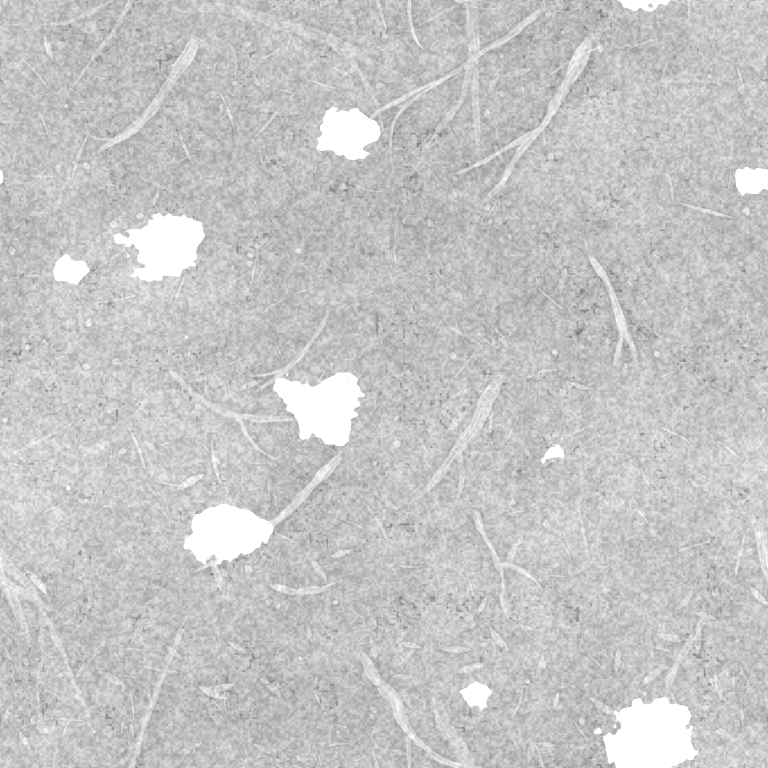
Give the GLSL for this texture map, as a Shadertoy shader.

```glsl
const float GROUND = 0.785;      // base grey of the soil
const float MOTTLE = 0.075;      // broad light and dark areas
const float GRAIN = 0.16;        // fine soil contrast
const float SPECK = 0.17;        // dark crumbs
const float ROOT_LIGHT = 0.15;
const float ROOT_SHADE = 0.075;
const float LITTER_LIGHT = 0.11;
const float LITTER_SHADE = 0.06;
const float PATCH_WHITE = 1.0;
const int ROOT_GRID = 4;         // roots per side
const int PATCH_GRID = 3;        // bare patches per side
const float TAU = 6.2831853;

float hash(vec2 p) {
    vec3 q = fract(p.xyx * vec3(0.1031, 0.1030, 0.0973));
    q += dot(q, q.yzx + 33.33);
    return fract((q.x + q.y) * q.z);
}

// Value noise that repeats after "period" cells
float noise(vec2 p, float period) {
    vec2 i = floor(p), f = fract(p);
    f = f * f * (3.0 - 2.0 * f);
    vec2 a = mod(i, period) + period, b = mod(i + 1.0, period) + period;
    return mix(mix(hash(a), hash(vec2(b.x, a.y)), f.x),
               mix(hash(vec2(a.x, b.y)), hash(b), f.x), f.y);
}

// Noise over the canvas, centred on zero
float field(vec2 uv, float cells) { return noise(uv * cells, cells) - 0.5; }

vec2 wrap(vec2 v) { return fract(v + 0.5) - 0.5; }

// Scattered lens shapes: x = body, y = shade around it; size is in cells
vec2 slivers(vec2 uv, float cells, vec2 size, float share, float lowBias) {
    vec2 p = uv * cells, cover = vec2(0.0);
    float blur = 0.8 * cells / iResolution.y;
    for (int y = -1; y <= 1; y++)
    for (int x = -1; x <= 1; x++) {
        vec2 cell = floor(p) + vec2(x, y);
        vec2 id = mod(cell, cells) + cells;
        float low = 1.0 - smoothstep(0.1, 0.42, id.y / cells - 1.0);
        if (hash(id + 3.7) > share * mix(1.0, low, lowBias)) continue;
        vec2 d = p - cell - vec2(hash(id), hash(id + 5.3));
        float angle = TAU * hash(id + 9.1);
        vec2 dir = vec2(cos(angle), sin(angle));
        d = vec2(dot(d, dir), dot(d, vec2(-dir.y, dir.x)));
        d.y += (hash(id + 6.4) - 0.5) * 0.5 * d.x * d.x;
        vec2 extent = size * mix(0.45, 1.0, hash(id + 7.9));
        float along = d.x / extent.x;
        float halfWidth = extent.y * max(0.0, 1.0 - along * along);
        float edge = max(abs(d.y) - halfWidth, abs(d.x) - extent.x);
        float tone = mix(0.3, 1.0, hash(id + 2.2));
        float body = 1.0 - smoothstep(-blur, blur, edge);
        float shade = 1.0 - smoothstep(0.0, size.y + 2.0 * blur, edge);
        cover = max(cover, tone * vec2(body, shade));
    }
    return cover;
}

// Forked, fibrous roots: x = lit fibres, y = shade, z = coverage
vec3 roots(vec2 uv) {
    vec3 cover = vec3(0.0);
    float blur = max(0.0012, 0.8 / iResolution.y);
    vec2 p = uv + 0.05 * vec2(field(uv, 6.0), field(uv, 7.0))
                + 0.012 * vec2(field(uv, 19.0), field(uv, 21.0));
    float rough = field(uv, 60.0);
    p += 0.002 * rough;
    for (int i = 0; i < ROOT_GRID * ROOT_GRID; i++) {
        float k = float(i);
        vec2 cell = vec2(i % ROOT_GRID, i / ROOT_GRID);
        vec2 origin = (cell + vec2(hash(vec2(k, 1.0)), hash(vec2(k, 2.0)))) / float(ROOT_GRID);
        float angle = -0.25 * TAU + 2.7 * (hash(vec2(k, 3.0)) - 0.5);
        float len = mix(0.14, 0.38, hash(vec2(k, 4.0)));
        float width = mix(0.0045, 0.009, hash(vec2(k, 5.0)));
        float bend = 0.05 * (hash(vec2(k, 6.0)) - 0.5);
        float strength = mix(0.4, 1.0, hash(vec2(k, 7.0)));
        for (int fork = 0; fork < 2; fork++) {
            vec2 dir = vec2(cos(angle), sin(angle)), side = vec2(-dir.y, dir.x);
            vec2 d = wrap(p - origin);
            float along = dot(d, dir) / len;
            float across = dot(d, side) + bend * sin(0.5 * TAU * along);
            float ends = smoothstep(0.0, 0.07, along) * (1.0 - smoothstep(0.8, 1.0, along));
            float halfWidth = width * mix(1.0, 0.4, along) * (0.4 + 0.6 * ends) * (1.0 + 0.7 * rough);
            float edge = abs(across) - halfWidth;
            float body = ends * strength * (1.0 - smoothstep(-blur, blur, edge));
            float fibre = noise(vec2(across * 650.0, along * len * 45.0 + 9.0 * k), 512.0);
            float shade = ends * strength * exp(-max(edge, 0.0) / 0.007);
            cover = max(cover, vec3(body * (0.1 + 1.1 * fibre), shade, body));
            // The second pass draws a thinner side branch
            origin += dir * len * 0.45 - side * bend * sin(0.225 * TAU);
            angle += hash(vec2(k, 8.0)) < 0.5 ? -0.55 : 0.55;
            len *= 0.5;
            width *= 0.6;
        }
    }
    return cover;
}

// Ragged bare patches
float patches(vec2 uv) {
    float cover = 0.0, blur = 0.8 / iResolution.y;
    float ragged = 0.045 * field(uv, 22.0) + 0.02 * field(uv, 58.0) + 0.012 * field(uv, 150.0);
    for (int i = 0; i < PATCH_GRID * PATCH_GRID; i++) {
        float k = float(i) + 40.0;
        vec2 cell = vec2(i % PATCH_GRID, i / PATCH_GRID);
        vec2 jitter = vec2(hash(vec2(k, 11.0)), hash(vec2(k, 12.0)));
        float radius = mix(0.014, 0.052, hash(vec2(k, 13.0)));
        vec2 d = wrap(uv - (cell + jitter) / float(PATCH_GRID)) * vec2(0.9, 1.1);
        float edge = length(d) - radius + ragged * sqrt(radius / 0.05);
        cover = max(cover, 1.0 - smoothstep(-blur, blur, edge));
    }
    return cover;
}

void mainImage(out vec4 fragColor, in vec2 fragCoord) {
    vec2 uv = fragCoord / iResolution.y;

    // Soil
    float broad = field(uv, 5.0) + 0.6 * field(uv, 13.0) + 0.5 * field(uv, 34.0);
    float grain = 0.35 * field(uv, 90.0) + 0.6 * field(uv, 190.0) + 0.9 * field(uv, 340.0);
    float crumbs = smoothstep(0.22, 0.45, field(uv, 230.0)) * smoothstep(-0.1, 0.35, field(uv, 28.0));
    float tone = GROUND + MOTTLE * broad + GRAIN * grain - SPECK * crumbs;

    // Litter from fine fibres to leaves and pebbles
    vec2 litter = 0.6 * slivers(uv, 85.0, vec2(0.8, 0.09), 0.75, 0.0);
    litter = max(litter, 0.8 * slivers(uv, 34.0, vec2(0.8, 0.06), 0.3, 0.3));
    litter = max(litter, slivers(uv, 15.0, vec2(0.6, 0.04), 0.22, 0.3));
    litter = max(litter, slivers(uv, 21.0, vec2(0.5, 0.11), 0.5, 0.93));
    litter = max(litter, slivers(uv, 42.0, vec2(0.28, 0.2), 0.13, 0.0));
    tone += LITTER_LIGHT * litter.x - LITTER_SHADE * (litter.y - litter.x);

    // Roots, then bare patches on top
    vec3 root = roots(uv);
    tone = mix(tone, GROUND + 0.6 * GRAIN * grain, 0.7 * root.z);
    tone += ROOT_LIGHT * root.x - ROOT_SHADE * max(root.y - root.z, 0.0);
    tone = mix(tone, PATCH_WHITE, patches(uv));
    fragColor = vec4(vec3(clamp(tone, 0.0, 1.0)), 1.0);
}
```
